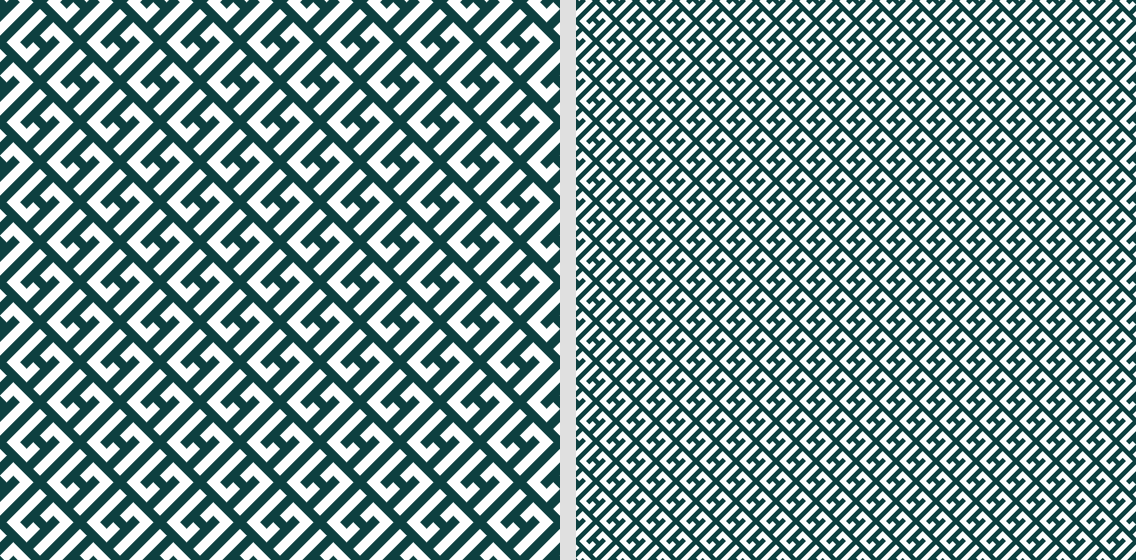
Left: one tile. Right: repeated 2 by 2.
This pattern is drawn by a WebGL 2 fragment shader. Its source:

```glsl
#version 300 es
precision highp float;
// Diagonal interlocking key pattern: white hooked bars on dark teal.
// The canvas is turned 45 degrees into square cells of 6 x 6 units; each cell
// holds one hook, built from three boxes, and its half-turn copy.

uniform vec2 u_resolution;
out vec4 fragColor;

const float REPEATS = 7.0;              // whole periods across and down
const float UNITS_PER_REPEAT = 12.0;    // axis-aligned grid units in a period
const float CELL_SIZE = 6.0;            // side of a turned cell, in units
const float BAR_HALF_WIDTH = 0.51;
const vec2 PHASE = vec2(0.0, -0.028);   // pattern shift, in periods
const vec3 TEAL = vec3(0.05, 0.25, 0.25);
const vec3 WHITE = vec3(0.995);

// Signed distance to a square-ended bar whose centre line runs from a to b
// along either axis.
float barDistance(vec2 p, vec2 a, vec2 b) {
    vec2 halfSize = 0.5 * abs(b - a) + BAR_HALF_WIDTH;
    vec2 d = abs(p - 0.5 * (a + b)) - halfSize;
    return length(max(d, 0.0)) + min(max(d.x, d.y), 0.0);
}

// Long arm, side and short foot of one hook.
float hookDistance(vec2 p) {
    float arm  = barDistance(p, vec2(-2.0, 2.0), vec2( 2.0, 2.0));
    float side = barDistance(p, vec2(-2.0, 0.0), vec2(-2.0, 2.0));
    float foot = barDistance(p, vec2(-2.0, 0.0), vec2(-1.0, 0.0));
    return min(arm, min(side, foot));
}

void main() {
    // Canvas to grid units, then to the turned lattice
    vec2 uv = gl_FragCoord.xy / u_resolution;
    vec2 grid = (uv * REPEATS - PHASE) * UNITS_PER_REPEAT;
    vec2 turned = 0.5 * vec2(grid.x + grid.y, grid.y - grid.x);
    vec2 cell = mod(turned + 0.5 * CELL_SIZE, CELL_SIZE) - 0.5 * CELL_SIZE;

    // Two hooks with half-turn symmetry
    float dist = min(hookDistance(cell), hookDistance(-cell));

    // Edge smoothing over about one pixel
    float pixel = 0.5 * length(REPEATS * UNITS_PER_REPEAT / u_resolution);
    float coverage = clamp(0.5 - dist / pixel, 0.0, 1.0);

    fragColor = vec4(mix(TEAL, WHITE, coverage), 1.0);
}
```
